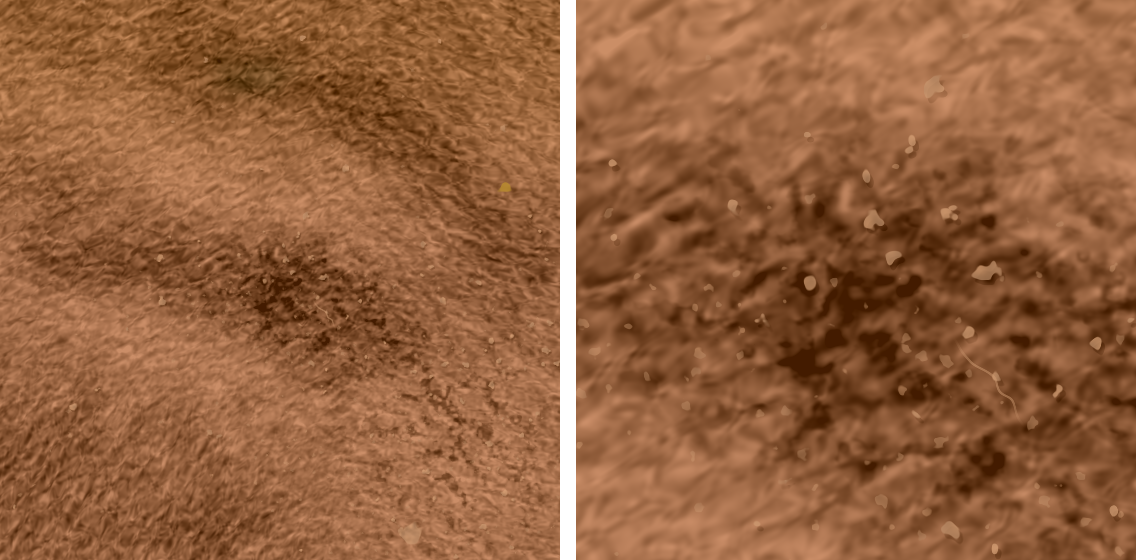
Left: the whole. Right: its middle third, enlarged.
Give the GLSL for this texture, as a WebGL 1 fragment shader.

```glsl
precision highp float;
uniform vec2 u_resolution;

#define DARK_SOIL vec3(0.42, 0.24, 0.11)
#define LIGHT_SOIL vec3(0.735, 0.505, 0.355)
#define PEBBLE_COLOR vec3(0.80, 0.60, 0.44)
#define LEAF_COLOR vec3(0.72, 0.54, 0.18)
#define BASE_TONE 0.70
#define BROAD_CONTRAST 1.3
#define GRAIN_SCALE vec2(66.0, 122.0)
#define GRAIN_CONTRAST 0.80
#define CLUMP_CONTRAST 0.58

float hash(vec2 p) {
  vec3 q = fract(vec3(p.xyx) * 0.1031);
  q += dot(q, q.yzx + 33.33);
  return fract((q.x + q.y) * q.z);
}

float noise(vec2 p) {
  vec2 i = floor(p), f = fract(p);
  f = f * f * (3.0 - 2.0 * f);
  return mix(mix(hash(i), hash(i + vec2(1, 0)), f.x),
             mix(hash(i + vec2(0, 1)), hash(i + vec2(1, 1)), f.x), f.y);
}

float fbm(vec2 p) {
  float sum = 0.0, amp = 0.5;
  for (int i = 0; i < 4; i++) {
    sum += amp * noise(p);
    p = mat2(1.6, 1.2, -1.2, 1.6) * p + 17.3;
    amp *= 0.5;
  }
  return sum / 0.9375;
}

// Coordinates along and across a direction
vec2 align(vec2 p, float angle) {
  vec2 dir = vec2(cos(angle), sin(angle));
  return vec2(dot(p, dir), dot(p, vec2(-dir.y, dir.x)));
}

// Soft oval patch
float blob(vec2 p, vec2 center, vec2 radius, float angle) {
  vec2 q = align(p - center, angle) / radius;
  return exp(-dot(q, q));
}

// Side-lit tufts, coarse and fine, stretched along one direction
float grain(vec2 p, float angle) {
  vec2 q = align(p, angle) * GRAIN_SCALE + 40.0;
  q += 0.9 * vec2(noise(q * 0.6 + 11.0), noise(q * 0.6 + 23.0));
  float relief = noise(q) - noise(q + vec2(0.5, 0.7));
  float fine = noise(q * vec2(2.4, 1.9) + 7.0) - 0.5;
  float clump = fbm(q * vec2(0.35, 0.27) + 90.0) - 0.5;
  return GRAIN_CONTRAST * (relief * 0.72 + fine * 0.65) + CLUMP_CONTRAST * clump;
}

// Broad light and dark areas
float groundTone(vec2 p) {
  float t = -0.15 * smoothstep(0.72, 0.95, p.y);
  t -= 0.38 * blob(p, vec2(0.73, 0.72), vec2(0.26, 0.08), -0.6);
  t -= 0.28 * blob(p, vec2(0.43, 0.87), vec2(0.15, 0.06), -0.2);
  t -= 0.44 * blob(p, vec2(0.19, 0.53), vec2(0.16, 0.08), -0.1);
  t -= 0.52 * blob(p, vec2(0.53, 0.48), vec2(0.17, 0.09), -0.2);
  t -= 0.25 * blob(p, vec2(0.66, 0.38), vec2(0.12, 0.05), -0.3);
  t -= 0.28 * blob(p, vec2(0.04, 0.15), vec2(0.30, 0.20), 0.0);
  t -= 0.28 * blob(p, vec2(0.38, 0.06), vec2(0.14, 0.08), 0.0);
  t -= 0.24 * blob(p, vec2(0.92, 0.49), vec2(0.15, 0.12), 0.0);
  t -= 0.18 * blob(p, vec2(0.10, 0.69), vec2(0.13, 0.05), 0.0);
  t += 0.16 * blob(p, vec2(0.36, 0.71), vec2(0.42, 0.07), -0.4);
  t += 0.17 * blob(p, vec2(0.25, 0.39), vec2(0.32, 0.07), -0.25);
  t += 0.10 * blob(p, vec2(0.80, 0.15), vec2(0.25, 0.20), 0.0);
  return BASE_TONE + BROAD_CONTRAST * t;
}

float stoniness(vec2 p) {
  return 0.01 + 0.28 * blob(p, vec2(0.52, 0.48), vec2(0.17, 0.10), -0.2)
       + 0.20 * blob(p, vec2(0.82, 0.20), vec2(0.26, 0.26), 0.0);
}

// Scattered lumpy pebbles
float pebbles(vec2 p, float cells) {
  vec2 g = p * cells;
  float edge = 1.3 * cells / u_resolution.y, cover = 0.0;
  float lump = 0.30 * (noise(g * 5.0) - 0.5);
  for (int y = -1; y <= 1; y++)
    for (int x = -1; x <= 1; x++) {
      vec2 id = floor(g) + vec2(x, y);
      vec2 d = align(g - id - vec2(hash(id), hash(id + 57.0)), 6.3 * hash(id + 21.0));
      float radius = mix(0.07, 0.32, pow(hash(id + 9.0), 2.0));
      float present = step(hash(id + 131.0), stoniness(id / cells));
      float dist = length(d * vec2(1.0, 1.35)) + lump - radius;
      cover = max(cover, present * smoothstep(edge, -edge, dist));
    }
  return cover;
}

void main() {
  vec2 p = gl_FragCoord.xy / u_resolution.y;
  float px = 1.0 / u_resolution.y;
  vec2 warped = p + 0.13 * (vec2(fbm(p * 9.0), fbm(p * 9.0 + 31.0)) - 0.5);

  // Grain turns from steep at lower left to level at the right
  float steep = smoothstep(0.48, 0.12, warped.y) * smoothstep(0.72, 0.3, warped.x);
  float level = smoothstep(0.45, 0.85, warped.x);
  float slant = (1.0 - steep) * (1.0 - level);
  float tufts = (steep * grain(p, 1.1) + level * grain(p, -0.15) + slant * grain(p, 0.55))
              / length(vec3(steep, level, slant));

  float broad = groundTone(warped);
  float tone = broad + tufts * mix(1.15, 0.8, smoothstep(0.3, 0.8, broad));

  // Ragged dark crumbs on the stony ground
  float stony = smoothstep(0.04, 0.22, stoniness(p));
  float crumbs = smoothstep(0.50, 0.66, fbm(p * vec2(38.0, 48.0) + 5.0));
  tone -= 0.65 * crumbs * smoothstep(0.2, 0.75, noise(p * 140.0)) * stony;
  tone += 0.30 * stony * (noise(p * 190.0) - 0.5);
  tone -= 0.25 * pebbles(p + vec2(-0.002, 0.003), 45.0);

  vec3 color = mix(DARK_SOIL, LIGHT_SOIL, clamp(tone, -0.5, 1.2));
  color.b += mix(0.005, -0.03, smoothstep(0.5, 0.95, p.y));
  color.r -= 0.04 * blob(warped, vec2(0.47, 0.87), vec2(0.06, 0.04), 0.0);

  // Pebbles, one large stone, a twig and a dry leaf
  float stones = max(pebbles(p, 45.0), 0.6 * pebbles(p + 3.0 / 80.0, 80.0));
  float rough = 0.012 * (noise(p * 70.0) - 0.5);
  stones = max(stones, smoothstep(px, -px, length(p - vec2(0.735, 0.05)) + rough - 0.017));
  color = mix(color, PEBBLE_COLOR * (0.86 + 0.22 * noise(p * 150.0)), 0.75 * stones);
  vec2 twig = align(p - vec2(0.58, 0.44), -0.85);
  twig.y += 0.006 * (noise(twig.xx * 60.0) - 0.5);
  float twigCover = smoothstep(px, 0.0, abs(twig.y) - 0.0004) * smoothstep(0.035, 0.015, abs(twig.x));
  color = mix(color, PEBBLE_COLOR, 0.5 * twigCover);
  vec2 leaf = align(p - vec2(0.908, 0.668), 0.4) * vec2(0.7, 1.3);
  color = mix(color, LEAF_COLOR, 0.85 * smoothstep(px, -px, length(leaf) + 1.5 * rough - 0.008));

  gl_FragColor = vec4(color, 1.0);
}
```
